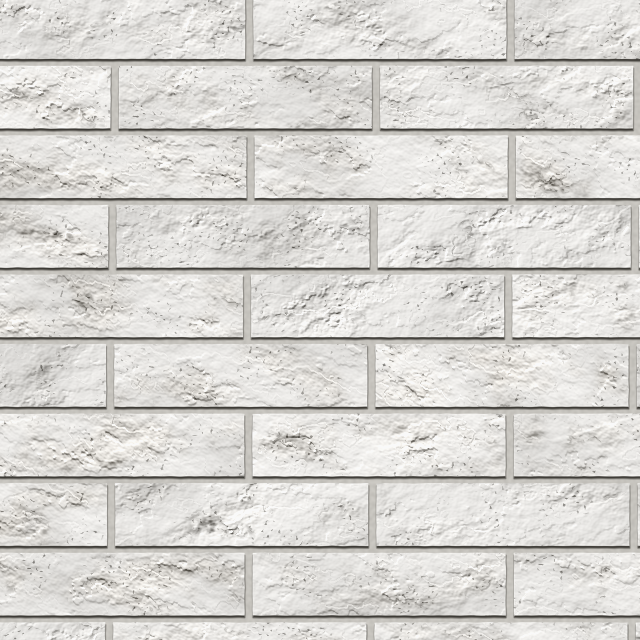
This texture is drawn by a Shadertoy shader. Its source:

```glsl
// Whitewashed rough brick wall in running bond with recessed grey joints.

#define PITCH      vec2(0.4082, 0.1087)   // brick plus joint
#define JOINT      vec2(0.0125, 0.0108)   // joint widths
#define ORIGIN     vec2(0.3867, 0.0329)   // corner of one cell
#define STAGGER    0.481                  // shift of odd rows, in bricks
#define JITTER     0.010                  // random shift of each row
#define CAST       vec2(-0.0004, 0.0036)  // from a shadow towards its caster
#define RELIEF     1.9                    // strength of the surface shading
#define BROAD      0.17                   // strength of the large stains
#define BRICK      vec3(0.945, 0.940, 0.930)
#define MORTAR     vec3(0.775, 0.765, 0.742)
#define CREVICE    vec3(0.200, 0.190, 0.170)

vec2 hash2(vec2 p) {
    vec3 a = fract(p.xyx * vec3(0.1031, 0.1030, 0.0973));
    a += dot(a, a.yzx + 33.33);
    return fract((a.xx + a.yz) * a.zy);
}

float cornerSlope(vec2 cell, vec2 offset) {
    float angle = 6.2832 * hash2(cell).x;
    return dot(vec2(cos(angle), sin(angle)), offset);
}

float gradientNoise(vec2 p) {
    vec2 i = floor(p), f = p - i;
    vec2 u = f * f * f * (f * (f * 6.0 - 15.0) + 10.0);
    vec2 e = vec2(1.0, 0.0);
    float low  = mix(cornerSlope(i, f), cornerSlope(i + e.xy, f - e.xy), u.x);
    float high = mix(cornerSlope(i + e.yx, f - e.yx), cornerSlope(i + e.xx, f - e.xx), u.x);
    return mix(low, high, u.y);
}

// Signed distance to the brick of the cell around p; id names that brick.
float brickDistance(vec2 p, out vec2 id) {
    p -= ORIGIN;
    id.y = floor(p.y / PITCH.y);
    p.x -= STAGGER * PITCH.x * mod(id.y, 2.0);
    p.x += JITTER * (hash2(vec2(id.y + 40.0, 7.0)).x - 0.5);
    id.x = floor(p.x / PITCH.x);
    vec2 q = abs(p - (id + 0.5) * PITCH) - 0.5 * (PITCH - JOINT) + 0.001;
    return length(max(q, 0.0)) + min(max(q.x, q.y), 0.0) - 0.001;
}

// Height of the torn clay face: crumbly grain plus steep ledges.
float clayHeight(vec2 p) {
    vec2 q = p * vec2(25.0, 34.0);
    float h = 0.0, amplitude = 0.42;
    for (int i = 0; i < 4; i++) {
        h += amplitude * gradientNoise(q);
        q = mat2(1.9, 0.45, -0.45, 1.9) * q + 17.3;
        amplitude *= 0.6;
    }
    float ledge = gradientNoise(p * vec2(11.0, 25.0) + 1.5 * h);
    return h + 0.2 * smoothstep(-0.07, 0.07, ledge);
}

vec3 brickColor(vec2 uv, vec2 id, float d) {
    // Every brick gets its own part of the noise and its own grain direction.
    vec2 seed = hash2(id + 60.0);
    float tilt = 0.7 * (seed.x - 0.5);
    vec2 p = mat2(cos(tilt), sin(tilt), -sin(tilt), cos(tilt)) * uv + 11.0 * seed + 3.0;

    // Rough patches fade out towards the brick edges.
    float inner = smoothstep(0.0, 0.022, -d);
    float patches = gradientNoise(p * vec2(8.0, 15.0)) + 0.45 * gradientNoise(p * 34.0);
    float rough = smoothstep(-0.3, 0.45, patches) * mix(0.4, 1.0, inner);

    // Light falls from the upper left.
    float height = clayHeight(p);
    float slope = clayHeight(p + vec2(-0.0013, 0.0026)) - height;
    slope *= RELIEF * mix(0.3, 1.0, rough);

    // Broken crevices, fine pits and broad stains.
    float seam = abs(gradientNoise(p * vec2(9.0, 24.0) + 1.2 * height + 5.0));
    float crevice = smoothstep(0.13, 0.0, seam) * rough
                  * smoothstep(0.05, 0.4, gradientNoise(p * vec2(11.0, 20.0) + 30.0))
                  * smoothstep(-0.35, 0.25, gradientNoise(p * vec2(95.0, 150.0)));
    float pit = smoothstep(0.25, 0.55, gradientNoise(p * vec2(160.0, 200.0)))
              * smoothstep(-0.05, 0.45, gradientNoise(p * 17.0 + 50.0) + 0.25 * rough);
    float stain = gradientNoise(p * vec2(5.0, 10.0) + 70.0) + 0.7 * patches;

    float dark = 0.05 * seed.y + 0.03 + BROAD * max(stain, -0.15)
               - 0.09 * height * rough + max(slope, 0.0) + 0.5 * crevice + 0.5 * pit;
    vec3 color = mix(BRICK, CREVICE, clamp(dark, 0.0, 0.92));
    color += 0.5 * max(-slope, 0.0);
    color -= vec3(0.0, 0.008, 0.02) * rough * seed.x;

    // Worn pale rim.
    return min(color + 0.03 * smoothstep(0.003, 0.0, -d), 0.975);
}

void mainImage(out vec4 fragColor, in vec2 fragCoord) {
    float pixel = 1.0 / iResolution.y;
    vec2 uv = fragCoord * pixel;

    // Slightly uneven outlines.
    float wobble = 0.0009 * gradientNoise(uv * 55.0);
    vec2 id, casterId;
    float d = brickDistance(uv, id) + wobble;
    float caster = brickDistance(uv + CAST, casterId) + wobble;

    // Recessed mortar, shaded by the bricks above and to the left.
    vec3 mortar = MORTAR + 0.05 * gradientNoise(uv * 140.0);
    mortar = mix(mortar, CREVICE, 0.93 * smoothstep(0.0026, -0.0022, caster));

    float cover = smoothstep(0.75 * pixel, -0.75 * pixel, d);
    fragColor = vec4(mix(mortar, brickColor(uv, id, d), cover), 1.0);
}
```
